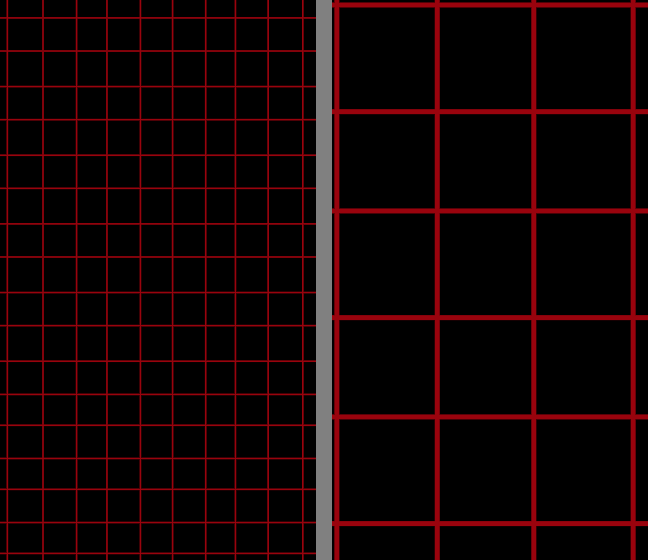
Left, the full canvas; right, a detail of the centre.
Write a Shadertoy shader that draws this pattern.

```glsl
// Thin crimson grid on black, with slightly uneven column and row spacing.

const vec3 BACKGROUND = vec3(0.0);
const vec3 LINE_COLOR = vec3(0.60, 0.01, 0.05);
const float LINE_WIDTH = 0.0053;      // fraction of canvas width

// Columns, in fractions of canvas width
const int COLUMN_LINES = 10;
const float FIRST_COLUMN = 0.0232;
const float COLUMN_PITCH = 0.1039;
const vec4 COLUMN_DRIFT = vec4(0.0046, 0.0058, 0.0044, -0.0019); // per octave

// Rows, in fractions of canvas height, measured from the top
const int ROW_LINES = 17;
const int BEND_ROW = 10;              // row where the pitch changes
const float BEND_DEPTH = 0.645;
const float PITCH_ABOVE = 0.0613;
const float PITCH_BELOW = 0.0572;
const float STAGGER_ABOVE = -0.0022;  // shift of every other row
const float STAGGER_BELOW = 0.0021;

const float PI = 3.14159;

// Even spacing plus a drift summed over four octaves
float columnPosition(int i) {
    float n = float(i);
    float phase = PI * n / float(COLUMN_LINES - 1);
    vec4 octaves = sin(phase * vec4(1.0, 2.0, 4.0, 8.0));
    return FIRST_COLUMN + n * COLUMN_PITCH + dot(COLUMN_DRIFT, octaves);
}

// Wider rows above the bend, tighter below, alternate rows staggered
float rowDepth(int i) {
    float n = float(i - BEND_ROW);
    float odd = mod(float(i), 2.0);
    return n < 0.0
        ? BEND_DEPTH + n * PITCH_ABOVE + odd * STAGGER_ABOVE
        : BEND_DEPTH + n * PITCH_BELOW + odd * STAGGER_BELOW;
}

// Antialiased coverage of a line at the given distance from its center
float lineCoverage(float dist, float pixel) {
    return clamp((0.5 * LINE_WIDTH - dist) / pixel + 0.5, 0.0, 1.0);
}

void mainImage(out vec4 fragColor, in vec2 fragCoord) {
    vec2 uv = fragCoord / iResolution.xy;
    float depth = 1.0 - uv.y;
    float aspect = iResolution.y / iResolution.x;
    float pixel = 1.0 / iResolution.x;

    // Distance to the nearest column and row, both in canvas widths
    float columnDist = 1.0;
    for (int i = 0; i < COLUMN_LINES; i++) {
        columnDist = min(columnDist, abs(uv.x - columnPosition(i)));
    }
    float rowDist = 1.0;
    for (int i = 0; i < ROW_LINES; i++) {
        rowDist = min(rowDist, abs(depth - rowDepth(i)) * aspect);
    }

    float grid = lineCoverage(min(columnDist, rowDist), pixel);
    fragColor = vec4(mix(BACKGROUND, LINE_COLOR, grid), 1.0);
}
```
